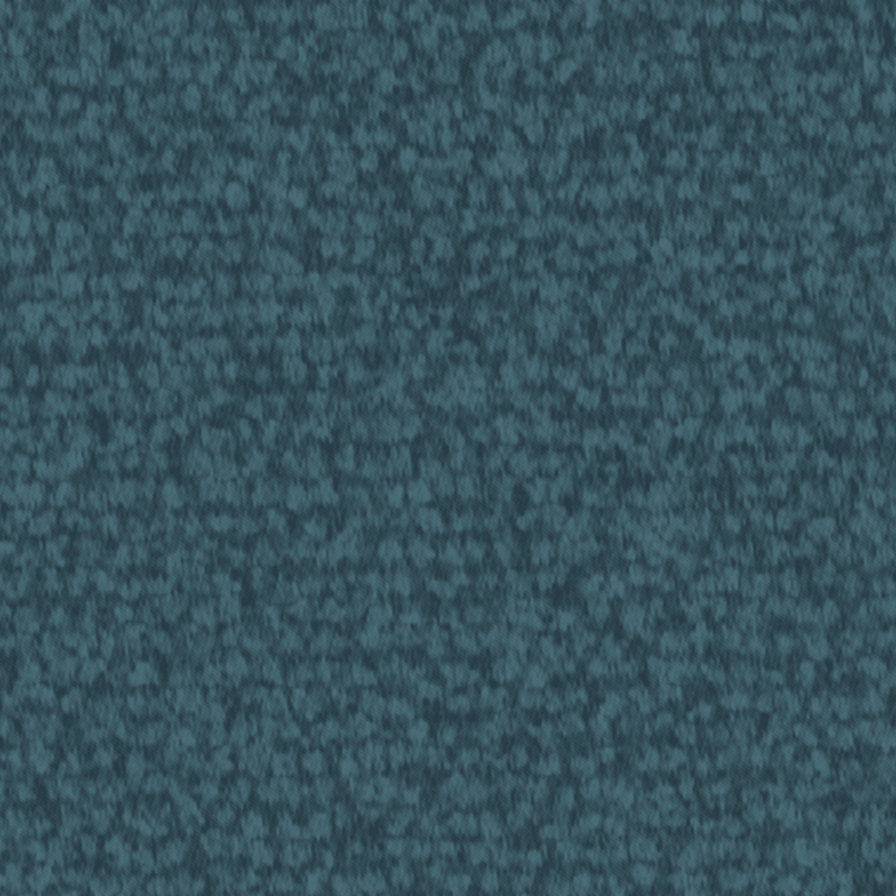
Write a WebGL 2 fragment shader that draws this texture.

```glsl
#version 300 es
precision highp float;

uniform vec2 u_resolution;
out vec4 fragColor;

#define SPOT_ROWS 30.0
#define SPOT_JITTER 0.46
#define SPOT_CORE 0.13
#define SPOT_EDGE 0.63
#define SPOT_CONTRAST 0.52
#define FIBRE_CONTRAST 0.62
#define STREAK_CONTRAST 0.28
#define GRAIN_CONTRAST 0.20
#define WEAVE_COUNT 170.0
#define WEAVE_CONTRAST 0.08
#define DARK_TEAL vec3(0.150, 0.236, 0.276)
#define LIGHT_TEAL vec3(0.290, 0.425, 0.465)

float hash(vec2 p) {
    vec3 q = fract(vec3(p.xyx) * 0.1031);
    q += dot(q, q.yzx + 33.33);
    return fract((q.x + q.y) * q.z);
}

float valueNoise(vec2 p) {
    vec2 cell = floor(p);
    vec2 f = fract(p);
    f = f * f * (3.0 - 2.0 * f);
    float low = mix(hash(cell), hash(cell + vec2(1.0, 0.0)), f.x);
    float high = mix(hash(cell + vec2(0.0, 1.0)), hash(cell + 1.0), f.x);
    return mix(low, high, f.y);
}

// Short upright hairs at two sizes, leaning slightly
float fibres(vec2 uv) {
    vec2 p = vec2(uv.x + 0.12 * uv.y, uv.y);
    float fine = valueNoise(p * vec2(270.0, 110.0));
    float coarse = valueNoise(p * vec2(140.0, 70.0) + 41.0);
    return mix(fine, coarse, 0.42);
}

// Soft tufts in staggered rows; raggedness shifts their outlines
float tufts(vec2 p, float raggedness) {
    float result = 0.0;
    for (int j = -1; j <= 1; j++) {
        float row = floor(p.y) + float(j);
        float shiftedX = p.x + 0.5 * mod(row, 2.0);
        for (int i = -1; i <= 1; i++) {
            vec2 cell = vec2(floor(shiftedX) + float(i), row);
            vec2 jitter = vec2(hash(cell + 7.0), hash(cell + 83.0)) - 0.5;
            vec2 offset = vec2(shiftedX, p.y) - cell - 0.5 - SPOT_JITTER * jitter;
            float size = mix(0.85, 1.12, hash(cell + 151.0));
            float gain = mix(0.85, 1.08, hash(cell + 211.0));
            float reach = length(offset) / size + raggedness;
            result = max(result, gain * (1.0 - smoothstep(SPOT_CORE, SPOT_EDGE, reach)));
        }
    }
    return result;
}

void main() {
    vec2 uv = gl_FragCoord.xy / u_resolution.y;

    // Tufts with wavering, hairy outlines
    float fibre = fibres(uv) - 0.5;
    vec2 waver = vec2(valueNoise(uv * 70.0), valueNoise(uv * 70.0 + 19.0)) - 0.5;
    float tuft = tufts(uv * SPOT_ROWS + 0.45 * waver, -0.40 * fibre);

    // Long upright streaks, strongest between the tufts
    float streak = valueNoise(uv * vec2(185.0, 20.0) + 5.0) - 0.5;
    streak *= mix(1.0, 0.45, tuft);

    // Fine diagonal weave and sharp grain
    vec2 thread = 6.28318 * WEAVE_COUNT * uv;
    float weave = sin(thread.x + 0.5 * thread.y) * sin(0.8 * thread.y);
    float grain = valueNoise(uv * vec2(380.0, 260.0) + 3.0) - 0.5;

    float tone = 0.25 + SPOT_CONTRAST * tuft + FIBRE_CONTRAST * fibre
               + STREAK_CONTRAST * streak + WEAVE_CONTRAST * weave + GRAIN_CONTRAST * grain;
    fragColor = vec4(mix(DARK_TEAL, LIGHT_TEAL, clamp(tone, 0.0, 1.0)), 1.0);
}
```
